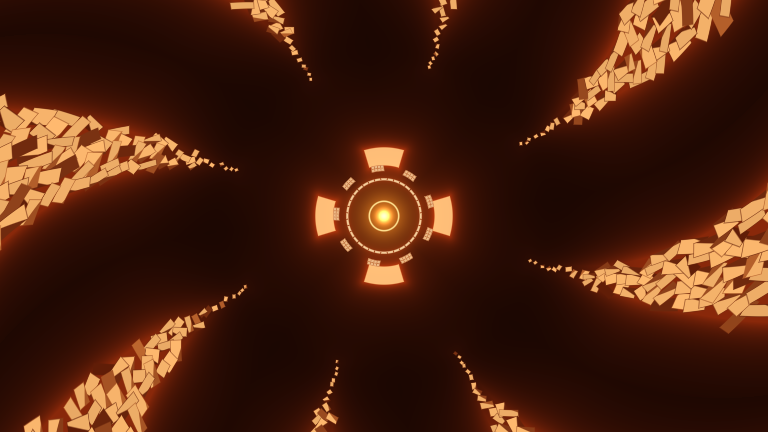
Write a Shadertoy shader that draws this background.

```glsl
// Eight swirling arms of glowing shards around a small radial emblem.
// Arms are one folded polar sector filled with jittered, rotated boxes;
// the emblem is built from rings, angular repeats and soft glows.

#define TIP_RADIUS 0.357
#define TIP_ANGLE 0.482
#define SWIRL 0.205
#define CELL_BASE 0.012
#define CELL_GROWTH 5.0
#define PETAL_HALF_ANGLE 0.295
#define DASH_COUNT 36.0
#define BADGE_COUNT 9.0

const float TAU = 6.2831853;
const vec3 NIGHT = vec3(0.088, 0.021, 0.006);
const vec3 EMBER = vec3(0.50, 0.15, 0.035);
const vec3 COPPER = vec3(0.74, 0.40, 0.18);
const vec3 AMBER = vec3(0.99, 0.72, 0.43);
const vec3 CREAM = vec3(0.96, 0.80, 0.60);
const vec3 GOLD = vec3(0.80, 0.56, 0.15);

float hash(vec2 p) {
    vec3 q = fract(vec3(p.xyx) * 0.1031);
    q += dot(q, q.yzx + 33.33);
    return fract((q.x + q.y) * q.z);
}

float boxDistance(vec2 p, vec2 halfSize) {
    vec2 d = abs(p) - halfSize;
    return length(max(d, 0.0)) + min(max(d.x, d.y), 0.0);
}

float fill(float d, float aa) { return smoothstep(aa, -aa, d); }

// Signed angle to the nearest of count evenly spaced spokes
float foldAngle(float angle, float count) {
    float stepAngle = TAU / count;
    return mod(angle + 0.5 * stepAngle, stepAngle) - 0.5 * stepAngle;
}

// The arms to the left and right are the broadest
float armHalfWidth(float t, float arm) {
    float breadth = mod(arm, 4.0) > 2.5 ? 0.95 : 0.76;
    return 0.004 + breadth * (0.08 * t + 0.42 * t * t);
}

// Paint overlapping shards; t runs along the arm, side across it
vec3 paintShards(vec3 col, float t, float side, float arm, float px) {
    float cell = CELL_BASE * max(1.0 + CELL_GROWTH * t, 0.1);
    float stretch = CELL_GROWTH * CELL_BASE;
    vec2 uv = vec2(log(cell / CELL_BASE) / stretch, side / cell);
    vec2 base = floor(uv + 0.5);
    float aa = px / cell;
    for (int j = -1; j <= 1; j++)
    for (int i = -1; i <= 1; i++) {
        vec2 id = base + vec2(i, j);
        vec2 key = id + vec2(arm * 37.0 + 50.0, 80.0);
        vec4 h = vec4(hash(key), hash(key + 17.3), hash(key + 41.7), hash(key + 73.1));
        vec2 center = id + 0.6 * (h.xy - 0.5);
        float along = (exp(stretch * center.x) - 1.0) / CELL_GROWTH;
        float localCell = CELL_BASE * (1.0 + CELL_GROWTH * along);
        float halfWidth = armHalfWidth(max(along, 0.0), arm);
        if (id.x < 0.0 || abs(center.y) * localCell > halfWidth) continue;

        float turn = (h.z - 0.5) * 2.4 + 0.4;
        float c = cos(turn), s = sin(turn);
        vec2 q = mat2(c, -s, s, c) * (uv - center);
        vec2 size = mix(vec2(0.33, 0.28), vec2(0.55 + 0.45 * h.w, 0.32 + 0.28 * h.x),
                        smoothstep(0.02, 0.2, along));
        float d = boxDistance(q, size);
        // Slanted facet splits each shard into a lit and a shaded part
        float facet = fill(dot(q, vec2(0.4, 0.9)) - 0.7 * h.y - 0.03, aa);
        float lit = facet * step(h.w, 0.9) * fill(d + 0.03, aa);
        vec3 shade = mix(EMBER * 0.75, COPPER, h.z * h.z);
        shade = mix(shade, AMBER * (0.92 + 0.09 * h.x), lit);
        col = mix(col, shade, fill(d, aa));
    }
    return col;
}

vec3 paintEmblem(vec3 col, float r, float angle, float px) {
    // Four curved petals and their halo
    float a = foldAngle(angle, 4.0);
    vec2 petal = vec2(abs(r - 0.138) - 0.021, (abs(a) - PETAL_HALF_ANGLE) * r);
    float d = max(petal.x, petal.y);
    float halo = length(max(petal, 0.0));
    col += EMBER * (0.65 * exp(-halo / 0.012) + 0.28 * exp(-halo / 0.05));
    col = mix(col, vec3(0.99, 0.74, 0.47), fill(d, px));

    // Golden light inside the rings
    col += GOLD * (0.34 * exp(-r * r / 0.0045) + 0.75 * exp(-r / 0.028));

    // Dashed ring
    a = foldAngle(angle, DASH_COUNT) * r;
    d = boxDistance(vec2(r - 0.085, a), vec2(0.0025, 0.0064));
    col += EMBER * 0.35 * exp(-abs(r - 0.085) / 0.008);
    col = mix(col, CREAM, fill(d, px));

    // Small badges, each cut into a grid of four by two
    a = foldAngle(angle - 0.307, BADGE_COUNT) * r;
    vec2 badge = vec2(a, r - 0.111);
    vec2 tile = vec2(0.0072, 0.0068);
    vec2 inTile = mod(badge, tile) - 0.5 * tile;
    d = boxDistance(badge, vec2(0.0144, 0.0068));
    float gap = boxDistance(inTile, 0.5 * tile - 0.0005);
    col = mix(col, COPPER, 0.9 * fill(d, px));
    col = mix(col, CREAM * vec3(0.97, 0.91, 0.88), fill(max(d, gap), px));

    // Inner ring and hot core
    col = mix(col, vec3(1.0, 0.88, 0.56), fill(abs(r - 0.034) - 0.0018, px));
    return col + vec3(1.0, 0.9, 0.65) * exp(-r * r / 0.00018);
}

void mainImage(out vec4 fragColor, in vec2 fragCoord) {
    vec2 p = (fragCoord - 0.5 * iResolution.xy) / iResolution.y;
    float px = 0.8 / iResolution.y;
    float r = length(p);
    float angle = atan(p.y, p.x);

    // Fold the plane into one curved arm
    float t = r - TIP_RADIUS;
    float reach = max(t, 0.0);
    float swirled = angle - TIP_ANGLE - SWIRL * pow(reach / 0.537, 1.6);
    float arm = mod(floor(swirled * 8.0 / TAU + 0.5), 8.0);
    float side = foldAngle(swirled, 8.0) * r;

    // Dark ground, central warmth and arm glow
    float beyond = 0.9 * max(abs(side) - armHalfWidth(reach, arm), 0.0);
    float outside = length(vec2(min(t, 0.0), beyond));
    float power = 0.16 + 0.84 * smoothstep(0.0, 0.28, t);
    vec3 col = NIGHT + vec3(0.19, 0.06, 0.012) * exp(-r * r / 0.045);
    col += EMBER * power * (0.45 * exp(-outside / 0.025) + 0.45 * exp(-outside / 0.1));

    col = paintShards(col, t, side, arm, px);
    col = paintEmblem(col, r, angle, px);
    fragColor = vec4(min(col, 1.0), 1.0);
}
```
